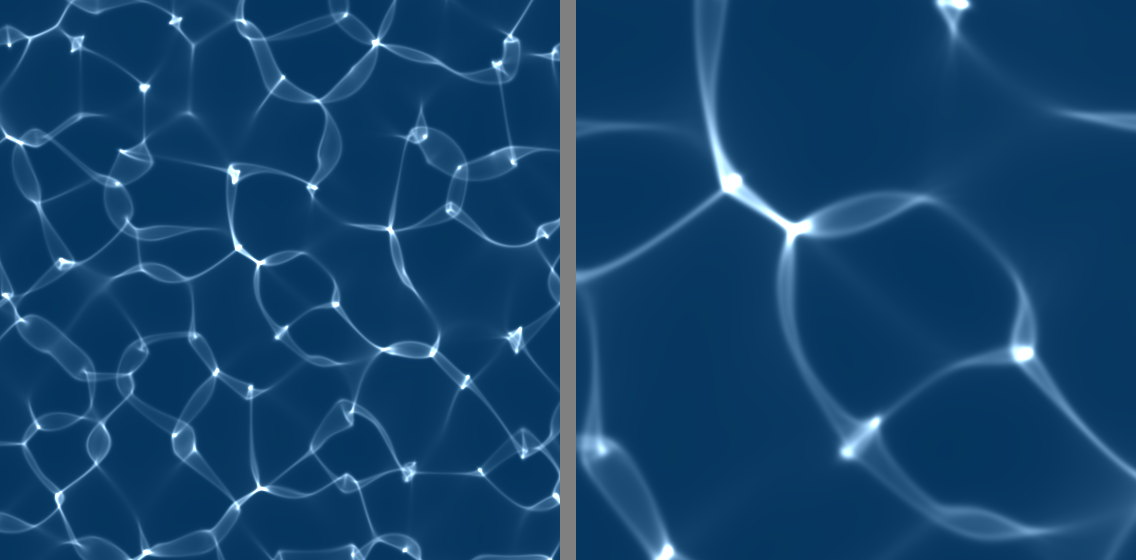
Left, the full canvas; right, a detail of the centre.
This texture is drawn by a Shadertoy shader. Its source:

```glsl
// Water caustics: a net of bright light filaments over deep blue.
// A smooth random surface (cubic B-spline) bends a grid of light beams; each
// beam lands as an elliptic Gaussian shaped by the local focusing of the surface.

const int BEAMS = 5;   // beams per lattice cell, along each axis

float hash(vec2 p)
{
    vec3 q = fract(p.xyx * 0.1031);
    q += dot(q, q.yzx + 33.33);
    return fract((q.x + q.y) * q.z);
}

// Cubic B-spline weights and their first two derivatives
vec4 spline(float t)
{
    float u = 1.0 - t;
    return vec4(u * u * u, (3.0 * t - 6.0) * t * t + 4.0,
                (3.0 * u - 6.0) * u * u + 4.0, t * t * t) / 6.0;
}

vec4 splineSlope(float t)
{
    float u = 1.0 - t;
    return vec4(-u * u, (3.0 * t - 4.0) * t, (4.0 - 3.0 * u) * u, t * t) / 2.0;
}

vec4 splineCurve(float t)
{
    return vec4(1.0 - t, 3.0 * t - 2.0, 1.0 - 3.0 * t, t);
}

// Random surface heights around one lattice cell; columns run along y
mat4 cellHeights(vec2 cell)
{
    mat4 heights;
    for (int y = 0; y < 4; y++)
        heights[y] = vec4(hash(cell + vec2(0, y)), hash(cell + vec2(1, y)),
                          hash(cell + vec2(2, y)), hash(cell + vec2(3, y)));
    return heights;
}

// Light that one beam leaves at an offset from its landing point
float beamLight(vec2 offset, float bendXX, float bendXY, float bendYY)
{
    float beamStep = 1.0 / float(BEAMS);
    float radius = 0.6 * beamStep;
    float softness = 0.031;
    vec2 axisX = radius * vec2(1.0 + bendXX, bendXY);
    vec2 axisY = radius * vec2(bendXY, 1.0 + bendYY);

    // Covariance of the stretched beam, plus a small blur
    float xx = dot(axisX, axisX) + softness * softness;
    float yy = dot(axisY, axisY) + softness * softness;
    float xy = dot(axisX, axisY);
    float det = xx * yy - xy * xy;
    float dist = (yy * offset.x * offset.x - 2.0 * xy * offset.x * offset.y
                  + xx * offset.y * offset.y) / det;
    return beamStep * beamStep * exp(-0.5 * dist) / (6.28319 * sqrt(det));
}

// Total light from all beams that can reach this point
float caustics(vec2 point)
{
    float focus = 2.55;
    float light = 0.0;
    for (int cy = -2; cy <= 2; cy++)
    for (int cx = -2; cx <= 2; cx++)
    {
        vec2 cell = floor(point) + vec2(cx, cy);
        mat4 heights = focus * cellHeights(cell);
        for (int j = 0; j < BEAMS; j++)
        {
            float ty = (float(j) + 0.5) / float(BEAMS);
            vec4 row = heights * spline(ty);
            vec4 rowSlope = heights * splineSlope(ty);
            vec4 rowCurve = heights * splineCurve(ty);
            for (int i = 0; i < BEAMS; i++)
            {
                float tx = (float(i) + 0.5) / float(BEAMS);
                vec4 weight = spline(tx);
                vec4 slope = splineSlope(tx);
                vec2 landing = cell + vec2(tx, ty)
                             + vec2(dot(slope, row), dot(weight, rowSlope));
                vec2 offset = point - landing;
                if (dot(offset, offset) < 1.4)
                    light += beamLight(offset, dot(splineCurve(tx), row),
                                       dot(slope, rowSlope), dot(weight, rowCurve));
            }
        }
    }
    return light;
}

void mainImage(out vec4 fragColor, in vec2 fragCoord)
{
    vec2 uv = fragCoord / iResolution.y;
    float light = caustics(uv * 20.0 + 40.0);

    // White light added to deep water
    vec3 deepWater = vec3(0.010, 0.200, 0.360);
    vec3 color = deepWater + 0.065 * light;
    fragColor = vec4(clamp(color, 0.0, 1.0), 1.0);
}
```
